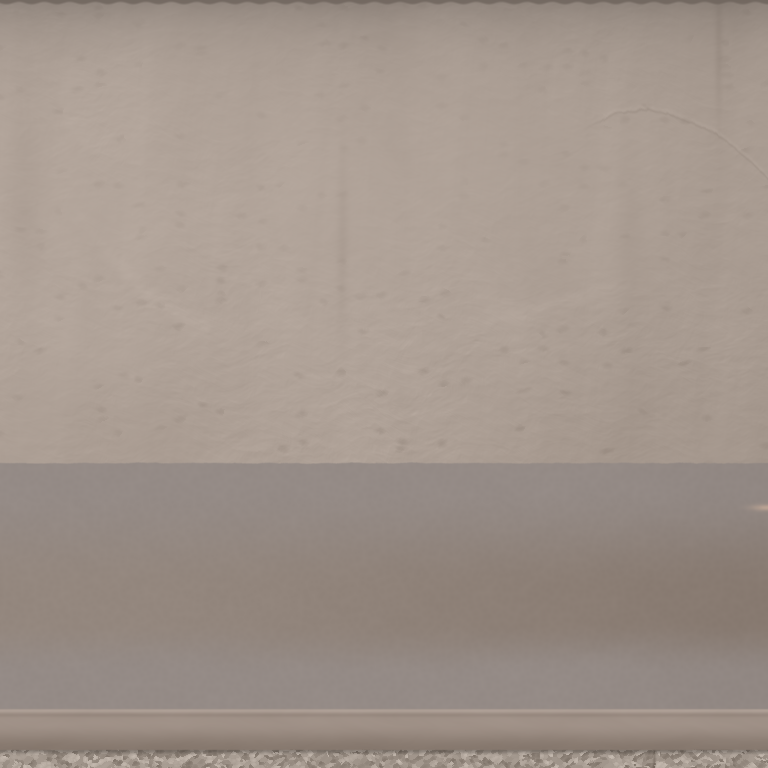
Reproduce this texture procedurally as a Shadertoy shader.

```glsl
// A plaster wall above a smooth painted band, a rounded skirting and a gritty floor.
// Horizontal bands carry colour gradients; warped layered sines make stains and
// cellular noise, lit as a height field, makes trowel relief, pits and grit.

#define PLASTER_BASE 0.397
#define BAND_BASE 0.0768
#define SKIRT_BASE 0.0234
#define EDGE 0.0014
#define MOTTLE 0.013
#define RELIEF 0.050
#define PIT_DEPTH 0.045
#define TOP_SHADE 0.19
#define GRIT 0.30

vec2 hash2(vec2 p) {
    vec3 q = fract(p.xyx * vec3(0.1031, 0.1030, 0.0973));
    q += dot(q, q.yzx + 33.33);
    return fract((q.xx + q.yz) * q.zy);
}

// Distance to the nearest scattered point and that cell's random value.
vec2 cellular(vec2 p) {
    vec2 cell = floor(p), f = fract(p), nearest = vec2(8.0, 0.0);
    for (int j = -1; j <= 1; j++)
    for (int i = -1; i <= 1; i++) {
        vec2 o = vec2(i, j), h = hash2(cell + o + 57.0);
        float d = length(o + h - f);
        if (d < nearest.x) nearest = vec2(d, h.x);
    }
    return nearest;
}

// Warped layered sines, about -1 to 1.
float sines(vec2 p) {
    float sum = 0.0, amp = 0.5;
    for (int i = 0; i < 6; i++) {
        p += 0.7 * sin(p.yx * 1.3 + float(i) * 1.9);
        sum += amp * sin(p.x + 0.6) * sin(p.y + 1.7);
        p = mat2(1.36, 1.15, -1.15, 1.36) * p;
        amp *= 0.62;
    }
    return sum;
}

float trowelHeight(vec2 p) {
    vec2 w = p + 0.012 * vec2(sines(p * 19.0), sines(p * 23.0 + 4.0));
    return 0.55 * cellular(w * vec2(20.0, 42.0)).x
         + 0.30 * cellular(w * vec2(55.0, 95.0)).x
         + 0.22 * sines(p * vec2(38.0, 75.0));
}

float bump(float x, float centre, float width) {
    float d = (x - centre) / width;
    return exp(-d * d);
}

// Soft spot for stains and glints.
float spot(vec2 p, vec2 centre, vec2 size) {
    vec2 d = (p - centre) / size;
    return exp(-dot(d, d));
}

vec3 plaster(vec2 p) {
    vec3 col = mix(vec3(0.695, 0.642, 0.602), vec3(0.664, 0.612, 0.572), smoothstep(0.3, 1.0, p.x));
    col -= 0.018 * (1.0 - smoothstep(0.40, 0.60, p.y));
    col += MOTTLE * sines(p * vec2(9.0, 7.0)) + 0.008 * sines(vec2(p.x * 28.0, p.y * 3.0));

    // Relief is stronger near the base of the plaster.
    vec2 lightStep = vec2(-0.0012, 0.0022);
    float rough = mix(1.0, 0.5, smoothstep(0.45, 0.75, p.y)) * (0.75 + 0.4 * sines(p * 8.0 + 3.0));
    col += RELIEF * rough * (trowelHeight(p) - trowelHeight(p + lightStep)) * 2.0;
    vec2 pit = cellular((p + 0.006 * sines(p * 40.0)) * vec2(38.0, 62.0));
    col -= PIT_DEPTH * rough * step(0.87, pit.y) * (1.0 - smoothstep(0.05, 0.42, pit.x));

    // Curved crack and broad trowel strokes.
    float wobble = 0.006 * sines(p * vec2(34.0, 12.0));
    float crack = p.y - (0.855 - 3.3 * (p.x - 0.84) * (p.x - 0.84)) - wobble;
    float span = smoothstep(0.75, 0.79, p.x) * (0.65 + 0.35 * sines(p * 30.0));
    col += span * (0.022 * bump(crack, 0.003, 0.003) - 0.045 * bump(crack, -0.001, 0.002));
    float leftArc = p.y - 0.57 - 3.5 * (p.x - 0.31) * (p.x - 0.31) - wobble;
    col += 0.016 * bump(leftArc, 0.0, 0.012) * bump(p.x, 0.22, 0.08);
    float rightArc = p.y - 0.58 - 0.25 * (p.x - 0.62) - wobble;
    col += 0.014 * bump(rightArc, 0.0, 0.010) * bump(p.x, 0.72, 0.10);

    // Vertical runs and the shade below the upper edge.
    col -= 0.020 * spot(p, vec2(0.446, 0.69), vec2(0.007, 0.13));
    col -= 0.030 * spot(p, vec2(0.936, 0.93), vec2(0.005, 0.09));
    col -= 0.015 * spot(p, vec2(0.030, 0.77), vec2(0.018, 0.16));
    col -= 0.012 * spot(p, vec2(0.820, 0.69), vec2(0.015, 0.16));
    float depth = 1.0 - p.y;
    col *= 1.0 - TOP_SHADE * exp(-depth / 0.045) * (1.0 + 0.15 * sines(p * vec2(15.0, 5.0)));
    float lip = 0.004 + 0.0015 * sin(p.x * 190.0);
    return mix(col, vec3(0.42, 0.38, 0.35), 0.75 * (1.0 - smoothstep(lip - 0.002, lip + 0.002, depth)));
}

vec3 paintedBand(vec2 p) {
    vec3 grey = vec3(0.583, 0.545, 0.527);
    vec3 brown = mix(vec3(0.580, 0.530, 0.495), vec3(0.545, 0.492, 0.455), smoothstep(0.1, 0.9, p.x));
    float warmth = smoothstep(0.12, 0.19, p.y + 0.006 * sines(p * vec2(9.0, 20.0)))
                 * (1.0 - smoothstep(0.23, 0.37, p.y));
    vec3 col = mix(grey, brown, warmth) - 0.014 * smoothstep(0.7, 1.0, p.x);
    col += 0.004 * sines(p * vec2(45.0, 70.0)) + 0.010 * (cellular(p * 110.0).x - 0.5);
    return col + vec3(0.16, 0.11, 0.07) * spot(p, vec2(1.0, 0.339), vec2(0.020, 0.004));
}

vec3 skirting(vec2 p) {
    float t = (p.y - SKIRT_BASE) / (BAND_BASE - SKIRT_BASE);
    vec3 col = mix(vec3(0.525, 0.470, 0.430), vec3(0.625, 0.568, 0.530), smoothstep(0.0, 0.65, t));
    col += 0.055 * bump(t, 0.96, 0.05) - 0.035 * bump(t, 0.85, 0.05);
    return col + 0.008 * sines(p * vec2(30.0, 90.0));
}

vec3 grittyFloor(vec2 p) {
    vec2 grain = cellular(p * vec2(150.0, 190.0) + sines(p * 60.0));
    vec3 col = vec3(0.635, 0.590, 0.550) + GRIT * (grain.y - 0.5) * (1.0 - 0.7 * grain.x);
    col -= 0.10 * bump(p.x, 0.852, 0.002);
    return col * (1.0 - 0.25 * smoothstep(0.016, SKIRT_BASE, p.y));
}

void mainImage(out vec4 fragColor, in vec2 fragCoord) {
    vec2 p = fragCoord / iResolution.xy;
    float ragged = PLASTER_BASE + 0.0012 * sines(vec2(p.x * 70.0, 1.0));
    vec3 col = mix(grittyFloor(p), skirting(p), smoothstep(-EDGE, EDGE, p.y - SKIRT_BASE));
    col = mix(col, paintedBand(p), smoothstep(-EDGE, EDGE, p.y - BAND_BASE));
    col = mix(col, plaster(p), smoothstep(-EDGE, EDGE, p.y - ragged));
    fragColor = vec4(clamp(col, 0.0, 1.0), 1.0);
}
```
